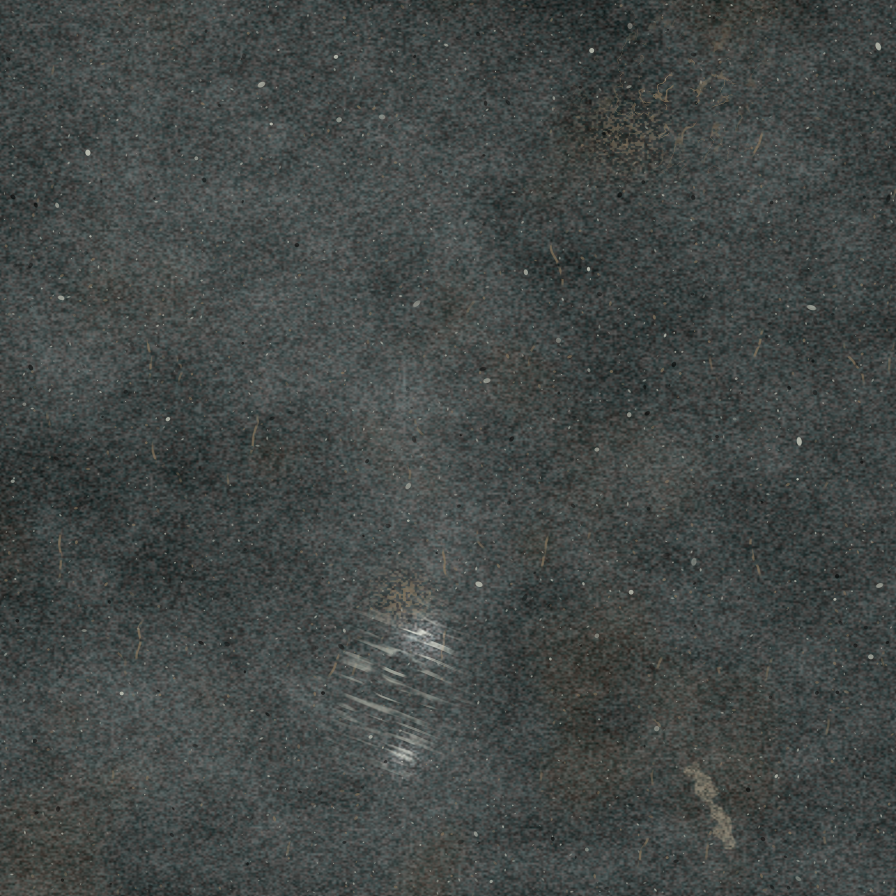
Give the GLSL for this texture, as a three.js fragment shader.

```glsl
// Dark, worn slate-grey board: cloudy mottling under fine tinted grain,
// scattered with pale specks, dark pits and tan fibres, then marked by a
// brushed scuff, a veined worn patch and a short scrape.

#define BASE_COLOR vec3(0.250, 0.272, 0.268)
#define TAN_COLOR vec3(0.56, 0.48, 0.37)
#define PALE_COLOR vec3(0.72, 0.73, 0.68)
#define CLOUD_CONTRAST 0.21
#define MOTTLE_CONTRAST 0.10
#define GRAIN_CONTRAST 0.13
#define TINT_CONTRAST 0.055
#define SCUFF_CENTER vec2(0.435, 0.235)
#define WORN_CENTER vec2(0.755, 0.895)
#define SCRAPE_START vec2(0.778, 0.138)
#define SCRAPE_END vec2(0.814, 0.060)

varying vec2 vUv;

float hash(vec2 p) {
  vec3 q = fract(vec3(p.xyx) * 0.1031);
  q += dot(q, q.yzx + 33.33);
  return fract((q.x + q.y) * q.z);
}

float noise(vec2 p) {
  vec2 i = floor(p), f = fract(p);
  f = f * f * (3.0 - 2.0 * f);
  float low = mix(hash(i), hash(i + vec2(1.0, 0.0)), f.x);
  float high = mix(hash(i + vec2(0.0, 1.0)), hash(i + 1.0), f.x);
  return mix(low, high, f.y);
}

float fbm(vec2 p) {
  float sum = 0.0, weight = 0.5;
  for (int i = 0; i < 5; i++) {
    sum += weight * noise(p);
    p = mat2(1.6, 1.2, -1.2, 1.6) * p + 17.3;
    weight *= 0.5;
  }
  return sum;
}

vec2 rotate(vec2 p, float angle) {
  float c = cos(angle), s = sin(angle);
  return vec2(c * p.x + s * p.y, c * p.y - s * p.x);
}

// Soft elliptical mask
float blob(vec2 p, vec2 center, vec2 radius) {
  vec2 q = (p - center) / radius;
  return exp(-dot(q, q));
}

// One randomly turned oval per occupied grid cell
float specks(vec2 p, float cells, float share, float radius, float seed) {
  vec2 id = floor(p * cells) + seed;
  vec2 center = 0.25 + 0.5 * vec2(hash(id + 3.1), hash(id + 7.7));
  vec2 q = rotate((fract(p * cells) - center) / cells, 6.28 * hash(id + 11.3));
  q.x *= mix(0.5, 1.0, hash(id + 19.9));
  float size = radius * mix(0.5, 1.2, hash(id + 23.5));
  float oval = 1.0 - smoothstep(size - 0.0007, size + 0.0007, length(q));
  return oval * step(hash(id), share) * mix(0.35, 1.0, hash(id + 29.2));
}

// Thin, bent, broken strands that stand mostly upright
float fibres(vec2 p, float cells, float share, float seed) {
  vec2 id = floor(p * cells) + seed;
  vec2 center = 0.35 + 0.3 * vec2(hash(id + 2.3), hash(id + 5.9));
  vec2 q = (fract(p * cells) - center) / cells;
  q = rotate(q, 1.1 * (hash(id + 8.1) - 0.5));
  float reach = mix(0.10, 0.30, hash(id + 13.7)) / cells;
  q.x += 0.006 * (noise(vec2(q.y * 70.0, hash(id) * 90.0)) - 0.5);
  float strand = 1.0 - smoothstep(0.0004, 0.0022, abs(q.x));
  strand *= 1.0 - smoothstep(reach * 0.6, reach, abs(q.y));
  return strand * smoothstep(0.2, 0.6, noise(p * 210.0)) * step(hash(id + 31.0), share);
}

void main() {
  vec2 uv = vUv;
  float fine = noise(uv * vec2(390.0, 470.0) + 91.0);

  // Clouds, mottling and slightly darker borders
  float shade = CLOUD_CONTRAST * (fbm(uv * 4.5 + 3.0) - 0.48);
  shade += MOTTLE_CONTRAST * (fbm(uv * vec2(20.0, 27.0) + 40.0) - 0.48);
  vec2 edge = abs(uv - 0.5) * 2.0;
  shade += 0.012 - 0.035 * max(pow(edge.x, 4.0), pow(edge.y, 4.0));
  shade += 0.03 * blob(uv, vec2(0.27, 0.62), vec2(0.10));
  shade -= 0.025 * blob(uv, vec2(0.67, 0.88), vec2(0.09));

  // Paper grain, wider than tall, with a red to teal tint
  float grain = noise(uv * vec2(255.0, 365.0)) - 0.5 + 0.8 * (fine - 0.5);
  vec3 color = BASE_COLOR + shade + GRAIN_CONTRAST * grain;
  float tint = noise(uv * vec2(345.0, 410.0) + 33.0) - 0.5;
  color += TINT_CONTRAST * tint * vec3(1.0, -0.25, -0.35);
  float warmth = smoothstep(0.5, 0.75, fbm(uv * 6.0 + 71.0));
  color += 0.02 * (warmth + blob(uv, vec2(0.60, 0.39), vec2(0.025))) * vec3(1.0, 0.1, -0.7);

  // Pits, specks and fibres
  color *= 1.0 - 0.6 * specks(uv, 38.0, 0.14, 0.0020, 200.0);
  color = mix(color, TAN_COLOR, 0.65 * specks(uv, 64.0, 0.16, 0.0013, 300.0));
  color = mix(color, PALE_COLOR, 0.75 * specks(uv, 95.0, 0.15, 0.0009, 400.0));
  color = mix(color, PALE_COLOR, specks(uv, 25.0, 0.10, 0.0024, 500.0));
  float strands = fibres(uv, 9.0, 0.22, 600.0) + 0.7 * fibres(uv + 0.037, 15.0, 0.12, 700.0);
  color = mix(color, TAN_COLOR, 0.65 * min(strands, 1.0));

  // Brushed scuff: slanted strokes with a bright core and a rusty top
  vec2 brush = rotate(uv - SCUFF_CENTER, -0.36);
  brush.y += 0.004 * noise(brush * vec2(30.0, 20.0) + 8.0);
  float stroke = smoothstep(0.52, 0.82, noise(brush * vec2(24.0, 270.0) + 50.0));
  stroke *= smoothstep(0.2, 0.6, noise(brush * vec2(55.0, 160.0) + 80.0));
  float core = blob(uv, vec2(0.472, 0.290), vec2(0.030, 0.026));
  core += 0.7 * blob(uv, vec2(0.452, 0.155), vec2(0.022, 0.020));
  float brushed = blob(uv, SCUFF_CENTER, vec2(0.065, 0.070)) + core;
  color = mix(color, PALE_COLOR, clamp(0.75 * stroke * brushed, 0.0, 0.85));
  color += 0.20 * core * (0.35 + fine) * vec3(0.95, 0.95, 1.0);
  float rust = blob(uv, vec2(0.450, 0.335), vec2(0.030, 0.026));
  color = mix(color, TAN_COLOR, 0.65 * rust * smoothstep(0.35, 0.75, fine));

  // Worn patch: broken ridges among dusty grain
  float ridge = 1.0 - abs(2.0 * noise(uv * vec2(62.0, 46.0) + 5.0 * fbm(uv * 30.0)) - 1.0);
  float vein = smoothstep(0.82, 0.98, ridge) * smoothstep(0.42, 0.62, noise(uv * 75.0 + 9.0));
  float worn = blob(uv, WORN_CENTER, vec2(0.085, 0.075));
  color = mix(color, TAN_COLOR, 0.65 * vein * worn);
  float dust = blob(uv, vec2(0.70, 0.85), vec2(0.05, 0.04));
  color = mix(color, TAN_COLOR, 0.45 * dust * smoothstep(0.45, 0.8, fine));

  // Short ragged scrape
  vec2 axis = SCRAPE_END - SCRAPE_START;
  float along = clamp(dot(uv - SCRAPE_START, axis) / dot(axis, axis), 0.0, 1.0);
  float away = length(uv - SCRAPE_START - along * axis);
  float ragged = 0.018 * noise(uv * 85.0 + 14.0);
  float scrape = 1.0 - smoothstep(ragged - 0.004, ragged + 0.002, away);
  color = mix(color, mix(TAN_COLOR, PALE_COLOR, 0.4), scrape * (0.2 + 0.5 * fine));

  gl_FragColor = vec4(clamp(color, 0.0, 1.0), 1.0);
}
```
